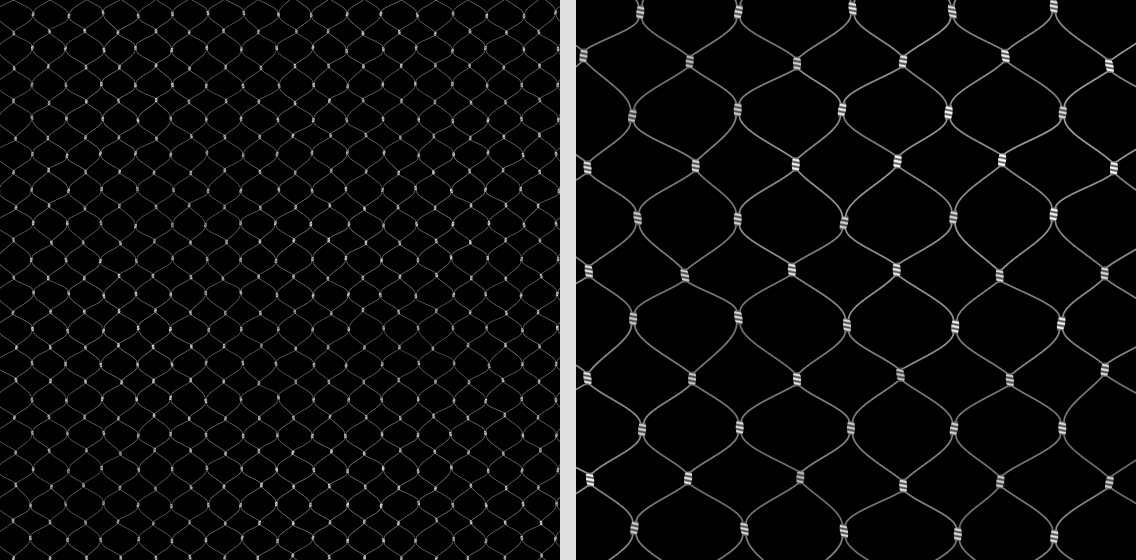
Left, the full canvas; right, a detail of the centre.
A WebGL 1 fragment shader for this pattern:

```glsl
precision highp float;
// Fine wire netting on black: staggered twisted knots joined by curved strands.

#define REPEATS 16.0                // cells across and down
#define ORIGIN vec2(0.42, 0.09)     // lattice offset, in cells
#define JITTER 0.055                // knot displacement, in cells
#define WIRE_HALF 0.0082            // half width of a strand, in cells
#define WIRE_GREY 0.52
#define KNOT_HALF vec2(0.038, 0.068)
#define KNOT_GREY 0.62
#define COIL_PITCH 0.042            // spacing of the turns in a knot
#define COIL_DEPTH 0.5
#define STRAND_SPLIT 0.016          // sideways offset of strands at a knot
#define TONE_PERIOD 4.0             // noise cells across the canvas
#define TONE_DEPTH 0.25

uniform vec2 u_resolution;

vec2 hash2(vec2 p) {
  vec3 q = fract(p.xyx * vec3(0.1031, 0.1030, 0.0973));
  q += dot(q, q.yzx + 33.33);
  return fract((q.xx + q.yz) * q.zy);
}

// Random pair for a lattice point (whole or half coordinates), wrapped.
vec2 latticeHash(vec2 id, float salt) {
  return hash2(2.0 * mod(id, REPEATS) + 7.0 + salt);
}

vec2 gradientAt(vec2 cell) {
  float angle = 6.2832 * hash2(mod(cell, TONE_PERIOD) + 71.0).x;
  return vec2(cos(angle), sin(angle));
}

// Gradient noise that wraps after TONE_PERIOD cells.
float gradientNoise(vec2 p) {
  vec2 i = floor(p), f = fract(p);
  vec2 u = f * f * f * (f * (f * 6.0 - 15.0) + 10.0);
  vec2 e = vec2(1.0, 0.0);
  float low = mix(dot(gradientAt(i), f), dot(gradientAt(i + e), f - e), u.x);
  float high = mix(dot(gradientAt(i + e.yx), f - e.yx),
                   dot(gradientAt(i + e.xx), f - e.xx), u.x);
  return mix(low, high, u.y);
}

// Share of a pixel covered by a band centred on zero.
float band(float d, float halfWidth, float px) {
  float lo = max(d - 0.5 * px, -halfWidth);
  float hi = min(d + 0.5 * px, halfWidth);
  return clamp((hi - lo) / px, 0.0, 1.0);
}

vec2 knotCentre(vec2 id) {
  vec2 r = latticeHash(id, 0.0);
  return id + JITTER * (2.0 * r - 1.0);
}

// Tightly coiled knot; the turns fade to their mean when finer than a pixel.
float knot(vec2 p, vec2 id, float px) {
  vec2 r = latticeHash(id, 113.0);
  vec2 d = p - knotCentre(id);
  d.x += (r.x - 0.5) * 0.4 * d.y;
  float taper = 1.0 - 0.3 * min(1.0, pow(d.y / KNOT_HALF.y, 2.0));
  float cover = band(d.x, KNOT_HALF.x * taper, px) * band(d.y, KNOT_HALF.y, px);
  float k = 3.14159 * px / COIL_PITCH;
  float fade = k < 3.14159 ? sin(k) / k : 0.0;
  float turns = cos(6.2832 * (d.y + 0.2 * d.x) / COIL_PITCH);
  return KNOT_GREY * (0.9 + 0.2 * r.y) * cover * (1.0 + COIL_DEPTH * fade * turns);
}

// Strand that leaves its outer knot upright and meets the inner one at a slant.
float strand(vec2 p, vec2 id, vec2 side, float px) {
  vec2 inset = side * vec2(STRAND_SPLIT, KNOT_HALF.y * 0.8);
  vec2 inner = knotCentre(id) + inset;
  vec2 outer = knotCentre(id + 0.5 * side) - inset;
  vec2 span = inner - outer;
  float t = (p.y - outer.y) / span.y;
  if (t < 0.0 || t > 1.0) return 0.0;
  vec2 r = latticeHash(id, 31.0 + 5.0 * side.x + 11.0 * side.y);
  float slant = 0.75 + 0.5 * r.x;
  float ease = t * t * (3.0 - 2.0 * t) + slant * t * t * (t - 1.0);
  float rate = 6.0 * t * (1.0 - t) + slant * t * (3.0 * t - 2.0);
  float slope = rate * span.x / span.y;
  float d = (p.x - outer.x - span.x * ease) / sqrt(1.0 + slope * slope);
  return WIRE_GREY * (0.9 + 0.2 * r.y) * band(d, WIRE_HALF, px);
}

void main() {
  vec2 uv = gl_FragCoord.xy / u_resolution;
  float px = REPEATS / u_resolution.y;
  vec2 p = uv * REPEATS - ORIGIN;
  vec2 base = floor(p + 0.5);

  float grey = 0.0;
  for (int j = -1; j <= 1; j++) {
    for (int i = -1; i <= 1; i++) {
      vec2 id = base + vec2(float(i), float(j));
      grey = max(grey, max(knot(p, id, px), knot(p, id + 0.5, px)));
      for (int s = 0; s < 4; s++) {
        float n = float(s);
        vec2 side = 2.0 * vec2(mod(n, 2.0), floor(n * 0.5)) - 1.0;
        grey = max(grey, strand(p, id, side, px));
      }
    }
  }

  // Slow drift in brightness over the net.
  grey *= 1.0 + TONE_DEPTH * gradientNoise(uv * TONE_PERIOD);
  gl_FragColor = vec4(vec3(grey), 1.0);
}
```
